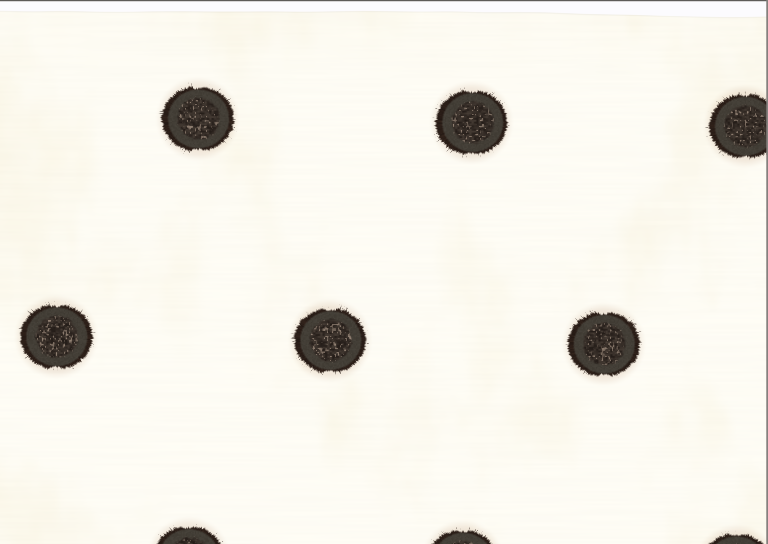
Reproduce this pattern procedurally as a Shadertoy shader.

```glsl
// Cream cloth with staggered dark tufted dots, each a frayed ring around a
// matte disc and a speckled core. A slightly skewed lattice places the dots;
// value noise gives the fringe, specks, threads and stains.

#define FIRST_DOT vec2(0.3635, 0.7815)
#define STEP_ACROSS vec2(0.5032, -0.0068)
#define STEP_DOWN vec2(-0.0083, -0.4040)
#define DISC_RADIUS 0.0560
#define CORE_RADIUS 0.0385
#define FRINGE_SIZE vec2(0.0655, 0.0590)
#define FRAY 0.0065
#define CLOTH vec3(0.995, 0.988, 0.958)
#define DISC_COLOR vec3(0.262, 0.243, 0.212)
#define FRINGE_COLOR vec3(0.165, 0.115, 0.090)

float hash(vec2 p) {
    vec3 q = fract(vec3(p.xyx) * 0.1031);
    q += dot(q, q.yzx + 33.33);
    return fract((q.x + q.y) * q.z);
}

float noise(vec2 p) {
    vec2 i = floor(p), f = fract(p);
    f = f * f * (3.0 - 2.0 * f);
    return mix(mix(hash(i), hash(i + vec2(1, 0)), f.x),
               mix(hash(i + vec2(0, 1)), hash(i + vec2(1, 1)), f.x), f.y);
}

float fbm(vec2 p) {
    float sum = 0.0, amp = 0.5;
    for (int i = 0; i < 4; i++) {
        sum += amp * noise(p);
        p = p * 2.03 + 17.0;
        amp *= 0.5;
    }
    return sum;
}

// Coverage of the region where d is negative
float fill(float d, float blur) {
    return smoothstep(blur, -blur, d);
}

// Creamy cloth with soft stains and fine horizontal threads
vec3 clothColor(vec2 uv) {
    float stain = smoothstep(0.48, 0.85, fbm(uv * vec2(7.0, 4.0) + 40.0));
    float topCrease = smoothstep(0.80, 1.0, uv.y) * fbm(uv * vec2(16.0, 5.0) + 90.0);
    float thread = noise(uv * vec2(9.0, 260.0) + 70.0) - 0.5;
    vec3 color = CLOTH - vec3(0.012, 0.020, 0.045) * (stain + 0.6 * topCrease);
    return color + 0.010 * thread;
}

// Nearest dot: offset from its centre, and its lattice index in id
vec2 nearestDot(vec2 uv, out vec2 id) {
    vec2 lattice = inverse(mat2(STEP_ACROSS, STEP_DOWN)) * (uv - FIRST_DOT);
    float row = round(lattice.y);
    float shift = 0.5 * mod(row, 2.0);
    id = vec2(round(lattice.x - shift), row);
    return uv - FIRST_DOT - STEP_ACROSS * (id.x + shift) - STEP_DOWN * row;
}

vec3 drawDot(vec3 color, vec2 p, vec2 id, float aa) {
    vec2 seed = 31.0 * id + 200.0;
    float r = length(p);
    vec2 dir = p / max(r, 1e-4);

    // Warm halo, then the frayed ring, flatter above and below
    color -= vec3(0.05, 0.08, 0.10) * smoothstep(0.080, 0.058, r);
    float hair = noise(dir * 24.0 + seed) * 0.6 + noise(dir * 55.0 + r * 30.0 + seed) * 0.4;
    float notch = 0.004 * smoothstep(0.25, 0.05, abs(dir.x));
    float fringeRadius = 1.0 / length(dir / FRINGE_SIZE) - notch;
    float fringe = r - fringeRadius - FRAY * (hair - 0.45);
    color = mix(color, FRINGE_COLOR * (0.75 + 0.5 * hair), fill(fringe, aa + 0.0012));

    // Sparse stray hairs beyond the ring
    float stray = smoothstep(0.80, 0.92, noise(dir * 40.0 + r * 60.0 + seed + 9.0));
    color = mix(color, FRINGE_COLOR, 0.5 * stray * fill(fringe - 0.006, 0.003));

    // Matte disc, set a little to one side
    vec2 q = p - vec2(0.0015 + 0.002 * (hash(seed) - 0.5), 0.0);
    float disc = length(q * vec2(1.0, 1.04)) - DISC_RADIUS - 0.0012 * (hair - 0.5);
    float grain = noise(q * 420.0 + seed) - 0.5;
    color = mix(color, DISC_COLOR + 0.035 * grain, fill(disc, aa + 0.001));

    // Core of dark loops with bright glints
    float edge = length(q) - CORE_RADIUS + 0.004 * (noise(q * 200.0 + seed) - 0.5);
    float loops = noise(q * vec2(230.0, 300.0) + seed);
    float glint = smoothstep(0.66, 0.95, noise(q * vec2(340.0, 270.0) + seed + 50.0));
    vec3 core = mix(vec3(0.125, 0.095, 0.080), vec3(0.275, 0.235, 0.205), loops);
    core += vec3(0.34, 0.31, 0.28) * glint;
    return mix(color, core, 0.92 * fill(edge, aa + 0.0015));
}

void mainImage(out vec4 fragColor, in vec2 fragCoord) {
    vec2 uv = fragCoord / iResolution.y;
    float aa = 0.8 / iResolution.y;
    vec2 id;
    vec2 p = nearestDot(uv, id);
    vec3 color = drawDot(clothColor(uv), p, id, aa);

    // Bare strip above the cloth's upper edge, with a thin shadow
    float top = 1.0 - uv.y;
    float hem = 0.020 + 0.010 * smoothstep(0.8, 1.4, uv.x) + 0.002 * noise(uv.xx * 9.0);
    color -= 0.07 * fill(abs(top - hem) - 0.001, aa + 0.001);
    color = mix(color, vec3(0.990, 0.985, 0.995), fill(top - hem, aa));
    color = mix(color, vec3(0.36, 0.35, 0.34), fill(top - 0.0022, aa));

    // Grey line down the right border
    float right = (iResolution.x - fragCoord.x) / iResolution.y;
    color = mix(color, vec3(0.52, 0.50, 0.49), fill(right - 0.0032, aa));
    fragColor = vec4(clamp(color, 0.0, 1.0), 1.0);
}
```
